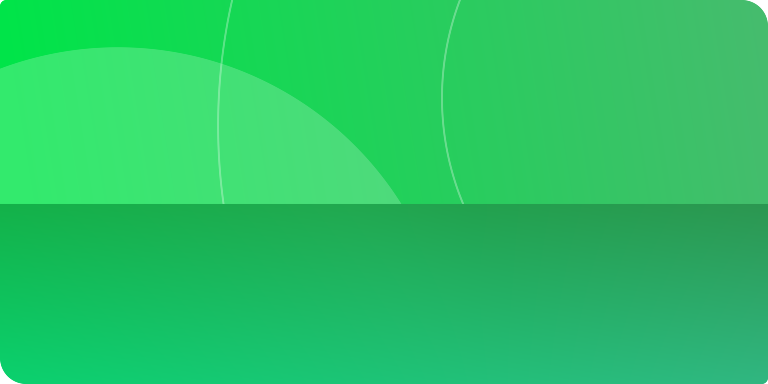
Give the GLSL for this background, as a WebGL 1 fragment shader.

```glsl
precision highp float;
// A green card with rounded corners: a diagonal gradient carries a pale disc
// and two thin arcs, and a darker frosted panel covers the lower part.
// Shapes are distance functions in units of the canvas height.
uniform vec2 u_resolution;

const vec3 WHITE = vec3(1.0);
const float HORIZON = 0.469;
const vec2 DISC_CENTER = vec2(0.307, 0.005);
const float DISC_RADIUS = 0.872;

// Coverage of the inside of a shape, softened over the given width.
float fill(float dist, float softness) {
  return 1.0 - smoothstep(-0.5 * softness, 0.5 * softness, dist);
}

float circle(vec2 p, vec2 center, float radius) {
  return length(p - center) - radius;
}

float ring(vec2 p, vec2 center, float radius, float width) {
  return abs(circle(p, center, radius)) - 0.5 * width;
}

// Box with radii: x top left, y top right, z bottom left, w bottom right.
float roundedBox(vec2 p, vec2 halfSize, vec4 radii) {
  vec2 side = p.x < 0.0 ? radii.xz : radii.yw;
  float r = p.y > 0.0 ? side.x : side.y;
  vec2 q = abs(p) - halfSize + r;
  return length(max(q, 0.0)) + min(max(q.x, q.y), 0.0) - r;
}

// Bright green at the upper left, muted green at the upper right.
vec3 backdrop(vec2 p) {
  float t = clamp(0.5 * p.x + 0.08 * (p.y - 1.0), 0.0, 1.0);
  return mix(vec3(0.0, 0.895, 0.285), vec3(0.275, 0.735, 0.43), t);
}

// Dark upper edge fading to teal, with a faint blurred trace of the disc.
vec3 frostedPanel(vec2 p) {
  float across = clamp(0.5 * p.x, 0.0, 1.0);
  float up = clamp(p.y / HORIZON, 0.0, 1.0);
  vec3 lower = mix(vec3(0.04, 0.82, 0.43), vec3(0.19, 0.715, 0.505), across);
  vec3 upper = mix(vec3(0.075, 0.695, 0.285), vec3(0.17, 0.59, 0.315), across);
  float glow = fill(circle(p, DISC_CENTER, DISC_RADIUS), 0.4);
  return mix(lower, upper, up) + 0.025 * glow * up * across;
}

void main() {
  vec2 p = gl_FragCoord.xy / u_resolution.y;
  float aspect = u_resolution.x / u_resolution.y;
  float pixel = 1.0 / u_resolution.y;

  // Gradient, disc and arcs
  vec3 color = backdrop(p);
  float disc = fill(circle(p, DISC_CENTER, DISC_RADIUS), pixel);
  color = mix(color, WHITE, 0.2 * disc);
  float wideArc = fill(ring(p, vec2(2.047, 0.673), 1.479, 0.0052), pixel);
  float smallArc = fill(ring(p, vec2(1.870, 0.745), 0.719, 0.0052), pixel);
  color = mix(color, WHITE, 0.3 * max(wideArc, smallArc));

  // Lower panel
  color = mix(color, frostedPanel(p), fill(p.y - HORIZON, pixel));

  // Card outline
  vec2 halfSize = 0.5 * vec2(aspect, 1.0);
  vec4 radii = vec4(0.016, 0.068, 0.068, 0.016);
  float card = fill(roundedBox(p - halfSize, halfSize, radii), pixel);
  gl_FragColor = vec4(mix(WHITE, color, card), 1.0);
}
```
